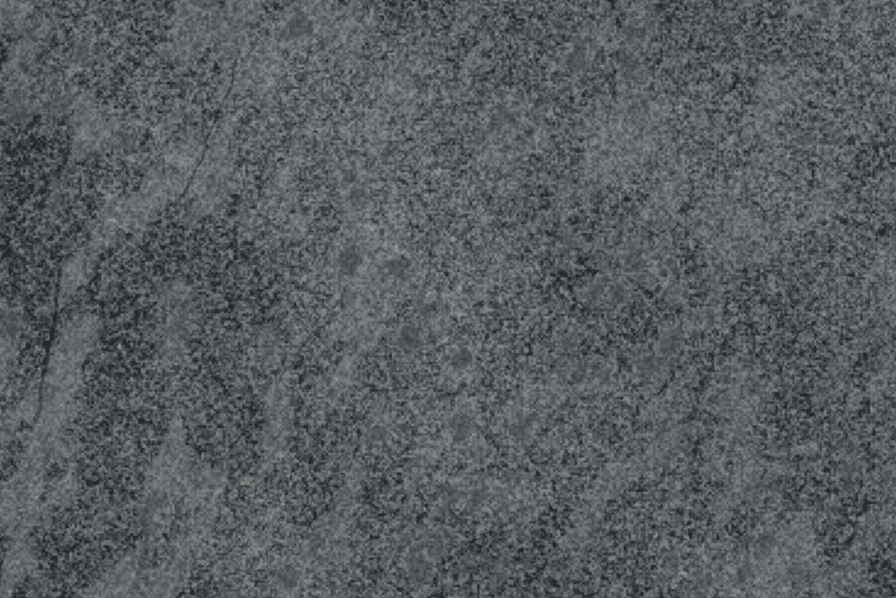
Write a WebGL 1 fragment shader that draws this texture.

```glsl
precision highp float;

uniform vec2 u_resolution;

const float BASE_TONE = 0.368;
const vec3 COOL_TINT = vec3(-0.010, 0.001, 0.012);
const vec3 SPECK_TINT = vec3(0.10, 0.10, 0.085);
const vec2 TONE_RANGE = vec2(0.16, 0.60);

const vec2 STREAK_DIR = vec2(0.47, 0.883);
const vec2 STREAK_FREQ = vec2(21.0, 9.0);
const vec2 FIBRE_FREQ = vec2(190.0, 32.0);
const float COARSE_GRAIN_FREQ = 135.0;
const float FINE_GRAIN_FREQ = 245.0;
const float FLECK_FREQ = 150.0;
const float BLOB_CELLS = 13.0;
const float BLOB_CHANCE = 0.42;

const float COARSE_GRAIN = 0.15;
const float FINE_GRAIN = 0.24;
const float FLECK_DEPTH = 0.10;
const float PATCH_LIFT = 0.065;
const float FIBRE_DEPTH = 0.07;
const float CLOUD_DEPTH = 0.10;
const float BLOB_TONE = 0.315;
const float CRACK_WIDTH = 0.0035;
const float CRACK_DEPTH = 0.13;

float hash(vec2 p) {
  vec3 h = fract(vec3(p.xyx) * 0.1031);
  h += dot(h, h.yzx + 33.33);
  return fract((h.x + h.y) * h.z);
}

float noise(vec2 p) {
  vec2 cell = floor(p);
  vec2 f = fract(p);
  f = f * f * (3.0 - 2.0 * f);
  float low = mix(hash(cell), hash(cell + vec2(1.0, 0.0)), f.x);
  float high = mix(hash(cell + vec2(0.0, 1.0)), hash(cell + 1.0), f.x);
  return mix(low, high, f.y);
}

float fbm(vec2 p) {
  float sum = 0.0;
  float weight = 0.5;
  for (int i = 0; i < 4; i++) {
    sum += weight * noise(p);
    p = mat2(1.6, 1.2, -1.2, 1.6) * p + 17.3;
    weight *= 0.5;
  }
  return sum / 0.9375;
}

// x: dark rounded inclusion, y: pale halo around it
vec2 inclusions(vec2 p) {
  vec2 wobble = vec2(noise(p * 75.0), noise(p * 75.0 + 41.0)) - 0.5;
  vec2 q = p * BLOB_CELLS + wobble * 0.28;
  vec2 result = vec2(0.0);
  for (int y = -1; y <= 1; y++) {
    for (int x = -1; x <= 1; x++) {
      vec2 cell = floor(q) + vec2(float(x), float(y));
      vec2 jitter = vec2(hash(cell + 101.0), hash(cell + 207.0));
      float present = step(hash(cell + 313.0), BLOB_CHANCE);
      float radius = mix(0.11, 0.29, hash(cell + 419.0));
      vec2 d = q - cell - jitter;
      float across = d.x * STREAK_DIR.y - d.y * STREAK_DIR.x;
      float dist = length(vec2(across * 1.25, dot(d, STREAK_DIR) * 0.9));
      float body = 1.0 - smoothstep(radius - 0.06, radius + 0.06, dist);
      float halo = 1.0 - smoothstep(radius, radius + 0.38, dist);
      result = max(result, present * vec2(body, halo));
    }
  }
  return result;
}

float crack(vec2 p, vec2 a, vec2 b) {
  p.x += 0.022 * (noise(p * 13.0) - 0.5) + 0.006 * (noise(p * 60.0) - 0.5);
  vec2 ab = b - a;
  float t = clamp(dot(p - a, ab) / dot(ab, ab), 0.0, 1.0);
  float width = CRACK_WIDTH * mix(0.5, 1.2, noise(p * 25.0));
  return 1.0 - smoothstep(width * 0.4, width * 1.6, length(p - a - ab * t));
}

void main() {
  vec2 p = gl_FragCoord.xy / u_resolution.y;
  vec2 streak = vec2(p.x * STREAK_DIR.y - p.y * STREAK_DIR.x, dot(p, STREAK_DIR));

  // Broad zones: the left side is darker and more strongly streaked
  float cloud = fbm(p * 4.0 + 9.0);
  float leftSide = 1.0 - smoothstep(0.15, 0.75, p.x + 0.5 * (cloud - 0.5));
  vec2 blob = inclusions(p);
  float cluster = smoothstep(0.40, 0.58, fbm(p * 6.0 + 53.0));

  // Pale smooth patches drawn out along the streak direction
  float patches = smoothstep(0.50, 0.66, fbm(streak * STREAK_FREQ + 5.0));
  patches = max(patches * mix(0.65, 1.0, leftSide), 0.7 * blob.y * cluster);
  float fibre = noise(streak * FIBRE_FREQ) - 0.5;

  // Crystalline grain and dark flecks
  float grain = COARSE_GRAIN * (noise(p * COARSE_GRAIN_FREQ) - 0.5)
              + FINE_GRAIN * (noise(p * FINE_GRAIN_FREQ + 71.0) - 0.5);
  float darkZone = leftSide * 0.10 + 0.35 * (0.5 - cloud);
  float fleck = smoothstep(0.60, 0.78, noise(p * FLECK_FREQ + 29.0) + darkZone);

  float tone = BASE_TONE + CLOUD_DEPTH * (cloud - 0.5) - 0.018 * leftSide;
  tone += grain * mix(1.0, 0.6, patches);
  tone -= FLECK_DEPTH * fleck * (1.0 - 0.75 * patches);
  tone += patches * (PATCH_LIFT + FIBRE_DEPTH * fibre);
  tone = mix(tone, BLOB_TONE + 0.45 * grain, 0.8 * blob.x * cluster);

  float cracks = max(crack(p, vec2(0.40, 0.90), vec2(0.31, 0.67)),
                     crack(p, vec2(0.107, 0.54), vec2(0.054, 0.30)));
  tone -= CRACK_DEPTH * cracks;

  // Sparse pale mineral specks
  float speck = smoothstep(0.82, 0.95, noise(p * 95.0 + 137.0))
              * smoothstep(0.54, 0.70, fbm(p * 7.0 + 83.0));
  vec3 color = vec3(clamp(tone, TONE_RANGE.x, TONE_RANGE.y)) + COOL_TINT;
  gl_FragColor = vec4(color + SPECK_TINT * speck, 1.0);
}
```
